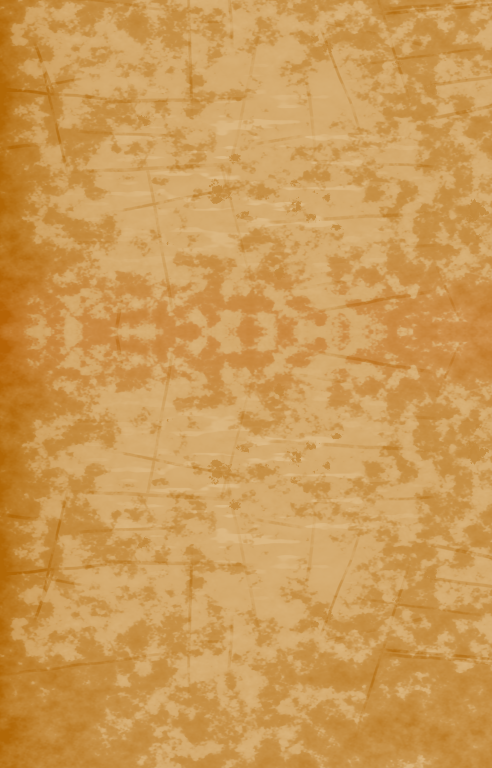
A Shadertoy shader for this texture:

```glsl
// Aged amber parchment: worn edges, mirrored scratches, pale fibres and rusty spots.
#define PALE vec3(0.85, 0.70, 0.48)
#define RUST vec3(0.70, 0.42, 0.05)
#define FOLD_Y 0.568
#define BASE_TONE 0.10
#define GRAIN_FREQ 48.0
#define SPECK_TONE 0.30
#define EDGE_TONE 0.46
#define SCRATCH_COUNT 34
#define SCRATCH_TONE 0.34
#define SPOT_COUNT 22
#define SPOT_TONE 0.48
#define FIBRE_TONE 0.24

float hash(vec2 p) {
    vec3 q = fract(p.xyx * vec3(0.1031, 0.1030, 0.0973));
    q += dot(q, q.yzx + 33.33);
    return fract((q.x + q.y) * q.z);
}

float noise(vec2 p) {
    vec2 i = floor(p), f = fract(p);
    f = f * f * (3.0 - 2.0 * f);
    return mix(mix(hash(i), hash(i + vec2(1, 0)), f.x),
               mix(hash(i + vec2(0, 1)), hash(i + vec2(1, 1)), f.x), f.y);
}

float fbm(vec2 p) {
    float sum = 0.0, total = 0.0, gain = 1.0;
    for (int i = 0; i < 4; i++) {
        sum += gain * noise(p);
        total += gain;
        gain *= 0.7;
        p = mat2(1.99, 0.24, -0.24, 1.99) * p + 17.3;
    }
    return sum / total;
}

float bump(vec2 d, vec2 radius) {
    d /= radius;
    return exp(-dot(d, d));
}

// Broken hairlines: mostly shallow, some steep
float scratches(vec2 p, float width, float pixel) {
    float ink = 0.0;
    float breaks = smoothstep(0.30, 0.62, fbm(p * 55.0));
    vec2 wobble = 0.002 * vec2(noise(p * 30.0), noise(p * 30.0 + 9.0));
    for (int i = 0; i < SCRATCH_COUNT; i++) {
        float id = float(i) + 3.0;
        vec2 mid = vec2(hash(vec2(id, 1.7)) * width, hash(vec2(id, 5.2)) * 0.45);
        float tilt = hash(vec2(id, 8.1)) - 0.5;
        float angle = i % 3 == 0 ? 1.57 + tilt * 0.9 : tilt * 0.45;
        float halfLength = mix(0.03, 0.16, pow(hash(vec2(id, 12.4)), 1.6));
        vec2 dir = vec2(cos(angle), sin(angle));
        vec2 d = p + wobble - mid;
        float along = dot(d, dir);
        float dist = abs(dot(d, vec2(-dir.y, dir.x)));
        float thick = mix(0.0005, 0.0013, hash(vec2(id, 15.8)));
        float line = 1.0 - smoothstep(thick, thick + 0.0008 + pixel, dist);
        line *= 1.0 - smoothstep(halfLength * 0.6, halfLength, abs(along));
        ink = max(ink, line * mix(0.4, 1.0, hash(vec2(id, 21.3))));
    }
    return ink * mix(0.2, 1.0, breaks);
}

// Ragged stains gathered around a central cluster
float spots(vec2 p, float pixel) {
    float ink = 0.0;
    float ragged = (fbm(p * 110.0) - 0.5) * 0.022;
    for (int i = 0; i < SPOT_COUNT; i++) {
        float id = float(i) + 60.0;
        vec2 spread = vec2(hash(vec2(id, 2.3)), hash(vec2(id, 6.9))) - 0.5;
        vec2 center = i % 2 == 0 ? vec2(0.36, 0.175) + spread * vec2(0.17, 0.06)
                                 : vec2(0.40, 0.20) + spread * vec2(0.46, 0.38);
        float radius = mix(0.002, 0.009, pow(hash(vec2(id, 11.5)), 3.0));
        float dist = length((p - center) * vec2(0.8, 1.0)) + ragged - radius;
        ink = max(ink, 1.0 - smoothstep(-0.001, 0.0015 + pixel, dist));
    }
    return ink;
}

void mainImage(out vec4 fragColor, in vec2 fragCoord) {
    vec2 page = fragCoord / iResolution.y;
    float pixel = 1.0 / iResolution.y;
    float width = iResolution.x / iResolution.y;
    vec2 p = vec2(page.x, abs(page.y - FOLD_Y));

    // Where the surface is worn
    float patches = fbm(p * vec2(9.0, 13.0)) - 0.5;
    float left = exp(-page.x / (0.042 + 0.05 * patches));
    float foldBand = bump(vec2(0.0, p.y), vec2(1.0, 0.085));
    float wear = 0.08 + 0.85 * left + 0.25 * exp(-page.x / 0.14);
    wear += 0.42 * smoothstep(0.42, 1.0, page.x / width);
    wear += 0.30 * foldBand + 0.40 * bump(p - vec2(0.23, 0.025), vec2(0.05, 0.05));
    wear += 0.30 * smoothstep(0.33, 0.44, p.y);
    wear += 0.38 * smoothstep(0.17, 0.02, page.y) * (1.0 - 0.6 * page.x / width);
    wear = clamp(wear + patches * 1.1, 0.0, 1.2);

    // Mottled grain thickens with wear
    float grain = fbm(p * GRAIN_FREQ * vec2(0.9, 1.15));
    float speck = smoothstep(0.0, 0.18, grain + 0.45 * wear - 0.61);
    float tone = BASE_TONE + 0.11 * wear + SPECK_TONE * speck + EDGE_TONE * left;
    tone += (grain - 0.5) * (0.12 + 0.55 * wear);
    tone += (noise(p * vec2(16.0, 90.0)) - 0.5) * 0.05;

    // Pale horizontal fibres in the clean areas
    float fibre = noise(p * vec2(24.0, 150.0)) * 0.75 + noise(p * vec2(90.0, 260.0)) * 0.25;
    float fibreArea = bump(p - vec2(0.34, 0.20), vec2(0.20, 0.12));
    tone -= FIBRE_TONE * fibreArea * smoothstep(0.62, 0.78, fibre);

    tone += SCRATCH_TONE * scratches(p, width, pixel);
    tone = mix(tone, max(tone, BASE_TONE + SPOT_TONE), 0.85 * spots(p, pixel));

    vec3 color = mix(PALE, RUST, clamp(tone, -0.2, 1.05));
    color += vec3(0.02, -0.015, 0.0) * foldBand * speck;
    fragColor = vec4(color, 1.0);
}
```
